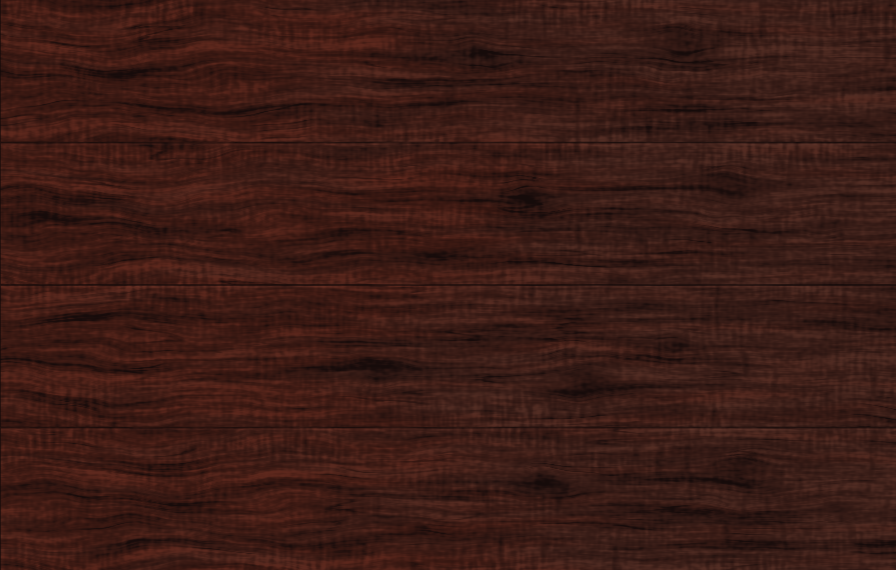
Give the GLSL for this texture, as a Shadertoy shader.

```glsl
// Four long planks of dark reddish hardwood with wavy grain, knots and saw marks.

const float PLANKS = 4.0;
const float SEAM_WIDTH = 0.0016;      // in canvas heights
const float SEAM_STRENGTH = 0.6;
const float SAW_MARKS = 0.24;         // strength of the fine vertical ticks
const float PORES = 0.17;             // strength of the short fine dashes
const float STREAK_DEPTH = 0.50;      // strength of the dark streaks
const vec4 PRINT_SHIFT = vec4(0.0, 0.09, -0.17, 0.12); // per plank, top first
const float FLIPPED_PLANK = 2.0;      // this plank is laid upside down
const vec3 DEEP = vec3(0.085, 0.042, 0.040);
const vec3 RED_MID = vec3(0.220, 0.092, 0.068);
const vec3 RED_LIT = vec3(0.365, 0.155, 0.112);
const vec3 BROWN_MID = vec3(0.208, 0.104, 0.084);
const vec3 BROWN_LIT = vec3(0.330, 0.180, 0.143);
const vec3 SEAM_DARK = vec3(0.065, 0.033, 0.032);

// Knots along the print: x, y from plank centre, size
const vec3 KNOTS[3] = vec3[3](
    vec3(1.19, 0.042, 0.030), vec3(0.84, 0.026, 0.022), vec3(1.36, -0.020, 0.015));

vec2 gradientAt(vec2 cell) {
    vec3 h = fract(vec3(cell.xyx) * vec3(0.1031, 0.1030, 0.0973));
    h += dot(h, h.yzx + 33.33);
    float angle = 6.28318 * fract((h.x + h.y) * h.z);
    return vec2(cos(angle), sin(angle));
}

float gradientNoise(vec2 p) {
    vec2 i = floor(p), f = fract(p);
    vec2 u = f * f * f * (f * (f * 6.0 - 15.0) + 10.0);
    vec2 e = vec2(0.0, 1.0);
    float low = mix(dot(gradientAt(i), f), dot(gradientAt(i + e.yx), f - e.yx), u.x);
    float high = mix(dot(gradientAt(i + e), f - e), dot(gradientAt(i + e.yy), f - e.yy), u.x);
    return 1.4 * mix(low, high, u.y);
}

float fbm(vec2 p) {
    float sum = 0.0, amp = 0.55;
    for (int i = 0; i < 4; i++) {
        sum += amp * gradientNoise(p);
        p = p * 2.03 + vec2(17.3, 9.1);
        amp *= 0.62;
    }
    return sum;
}

// Bends the grain around knots; returns warped position and knot darkness
vec3 bendGrain(vec2 p) {
    float core = 0.0, bend = 0.0;
    for (int i = 0; i < 3; i++) {
        vec2 d = (p - KNOTS[i].xy) / KNOTS[i].z;
        d.y += 0.6 * gradientNoise(p * vec2(14.0, 40.0));
        float spread = exp(-dot(d * vec2(0.42, 0.8), d * vec2(0.42, 0.8)));
        bend -= 0.65 * spread * (p.y - KNOTS[i].y);
        core += 0.6 * exp(-dot(d * vec2(0.75, 1.7), d * vec2(0.75, 1.7))) + 0.4 * spread;
    }
    // Slow waves, strongest toward the left end
    float wave = mix(0.024, 0.009, smoothstep(0.1, 0.9, p.x));
    bend += wave * gradientNoise(p * vec2(4.5, 9.0) + 3.7);
    bend += 0.22 * wave * gradientNoise(p * vec2(14.0, 26.0));
    return vec3(p.x, p.y + bend, core);
}

void mainImage(out vec4 fragColor, in vec2 fragCoord) {
    vec2 pos = fragCoord / iResolution.y;
    float across = fragCoord.x / iResolution.x;
    float pixel = 1.0 / iResolution.y;

    // Plank layout
    float row = min(floor((1.0 - pos.y) * PLANKS), PLANKS - 1.0);
    float local = fract(pos.y * PLANKS) - 0.5;
    float side = row == FLIPPED_PLANK ? -1.0 : 1.0;
    vec2 p = vec2(pos.x - PRINT_SHIFT[int(row)], side * local / PLANKS);
    vec2 seed = vec2(row * 13.7, row * 31.1);
    vec3 g = bendGrain(p);

    // Grain: broad bands, soft streaks and fibres
    float bands = fbm(g.xy * vec2(1.5, 25.0) + 5.3);
    float streaks = fbm(g.xy * vec2(2.0, 42.0) + 41.0 + seed * 0.03);
    float fibres = fbm(g.xy * vec2(7.0, 105.0) + seed);
    float middle = 1.0 - smoothstep(0.22, 0.5, abs(local + 0.06 * side));
    float tone = 0.64 + 0.46 * bands + 0.42 * fibres;
    tone -= STREAK_DEPTH * smoothstep(-0.05, 0.65, streaks) * mix(0.35, 1.0, middle);

    // Thin broken cracks that follow the grain
    float crackLine = abs(gradientNoise(g.xy * vec2(4.0, 46.0) + seed + 8.0) + 0.15 * fibres);
    float crackMask = smoothstep(0.1, 0.5, gradientNoise(g.xy * vec2(7.0, 20.0) + seed + 60.0));
    tone -= 0.32 * crackMask * (1.0 - smoothstep(0.01, 0.10, crackLine));

    // Saw marks, pores and short vertical scars
    float ticks = gradientNoise(pos * vec2(120.0, 30.0) + seed);
    float tickMask = 0.4 + 0.6 * smoothstep(-0.2, 0.4, gradientNoise(pos * vec2(5.0, 17.0)));
    tone += SAW_MARKS * ticks * tickMask * mix(1.3, 0.8, middle);
    tone += PORES * gradientNoise(pos * vec2(85.0, 155.0) + seed);
    float scar = gradientNoise(p * vec2(40.0, 14.0) + seed) + 0.25 * fibres;
    tone -= 0.20 * smoothstep(0.35, 0.75, scar) * smoothstep(0.35, 0.6, across);
    tone -= 0.30 * min(g.z, 1.2);

    // Colour: redder at the left, browner and duller at the right
    float dull = smoothstep(0.15, 0.85, across + 0.35 * gradientNoise(pos * vec2(2.0, 8.0)));
    dull = clamp(dull + 0.5 * gradientNoise(g.xy * vec2(4.0, 50.0) + 23.0), 0.0, 1.0);
    vec3 mid = mix(RED_MID, BROWN_MID, dull);
    vec3 lit = mix(RED_LIT, BROWN_LIT, dull);
    vec3 color = mix(DEEP, mid, smoothstep(-0.15, 0.55, tone));
    color = mix(color, lit, smoothstep(0.42, 1.1, tone));
    color *= mix(1.02, 0.97, across);

    // Seams between planks, with a faint lit bevel below, and the left end joint
    float edge = (0.5 - abs(local)) / PLANKS;
    float inner = step(0.5 / PLANKS, min(pos.y, 1.0 - pos.y));
    float seam = inner * (1.0 - smoothstep(0.4 * SEAM_WIDTH, 0.4 * SEAM_WIDTH + pixel, edge));
    float below = (0.5 - local) / PLANKS - 2.0 * SEAM_WIDTH;
    float bevel = inner * (1.0 - smoothstep(0.0, SEAM_WIDTH + pixel, abs(below)));
    float joint = 1.0 - smoothstep(0.5 * SEAM_WIDTH, 0.5 * SEAM_WIDTH + pixel, pos.x);
    color += 0.04 * bevel * vec3(1.0, 0.55, 0.45);
    float wear = 1.0 + 0.5 * gradientNoise(vec2(pos.x * 9.0, row));
    color = mix(color, SEAM_DARK, SEAM_STRENGTH * wear * max(seam, joint));

    fragColor = vec4(color, 1.0);
}
```
